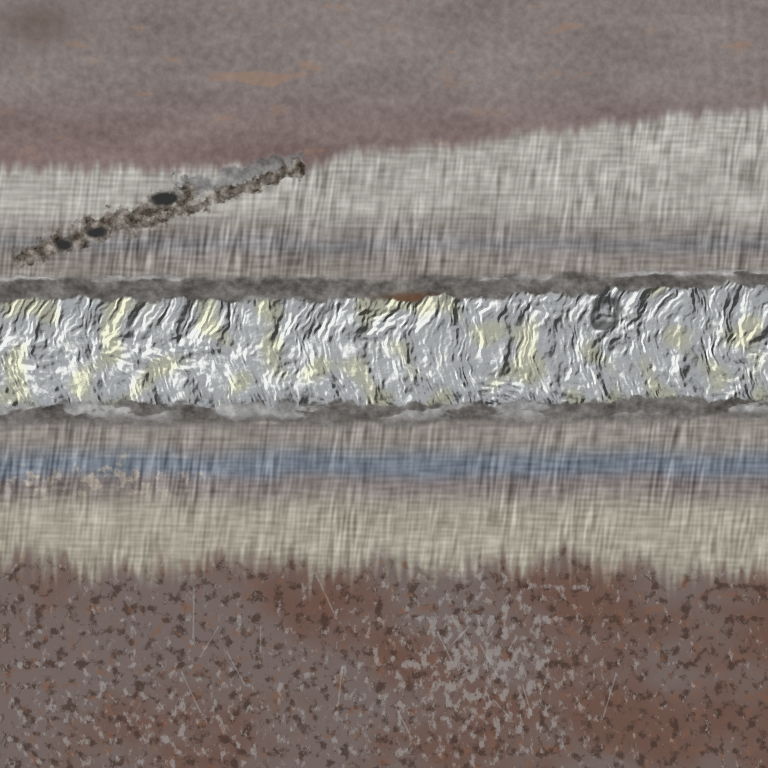
This texture is drawn by a three.js fragment shader. Its source:

```glsl
// Weld bead joining two steel plates: rusty plates, brushed heat-tinted bands,
// a diagonal scar, and a rippled bright bead lit from a height field.
// Layers are blended with gradient noise and soft masks.
varying vec2 vUv;

float hash(vec2 c) { return fract(sin(dot(c, vec2(127.1, 311.7))) * 43758.5); }

float corner(vec2 cell, vec2 f, vec2 o) {
  float a = 6.2832 * hash(cell + o);
  return dot(vec2(cos(a), sin(a)), f - o);
}

// Gradient noise, about -0.7 to 0.7
float noise(vec2 p) {
  vec2 c = floor(p), f = fract(p), u = f * f * (3.0 - 2.0 * f);
  return mix(mix(corner(c, f, vec2(0, 0)), corner(c, f, vec2(1, 0)), u.x),
             mix(corner(c, f, vec2(0, 1)), corner(c, f, vec2(1, 1)), u.x), u.y);
}

float fbm(vec2 p) {
  float sum = 0.0, amp = 0.7;
  for (int i = 0; i < 4; i++) {
    sum += amp * noise(p);
    p = mat2(1.6, 1.2, -1.2, 1.6) * p + 3.7;
    amp *= 0.55;
  }
  return sum;
}

float segment(vec2 p, vec2 a, vec2 b) {
  vec2 d = b - a;
  return length(p - a - d * clamp(dot(p - a, d) / dot(d, d), 0.0, 1.0));
}

float ramp(float lo, float hi, float x) { return smoothstep(lo, hi, x); }

float band(float y, float lo, float hi, float soft) {
  return ramp(lo - soft, lo + soft, y) * ramp(hi + soft, hi - soft, y);
}

float blob(vec2 p, vec2 centre, vec2 radius) {
  vec2 d = (p - centre) / radius;
  return exp(-dot(d, d));
}

// Short slanted grinding marks, crossed by faint level hairlines
float brushed(vec2 p) {
  float x = p.x - 0.12 * p.y;
  float marks = noise(vec2(x * 230.0, p.y * 28.0)) + 0.6 * noise(vec2(x * 110.0, p.y * 20.0));
  return marks * (0.8 + noise(p * 14.0)) + 0.5 * noise(p * vec2(25, 230)) + 0.3 * fbm(p * 90.0);
}

vec3 upperRust(vec2 p) {
  vec3 c = mix(vec3(0.51, 0.475, 0.465), vec3(0.49, 0.425, 0.415), ramp(0.92, 0.8, p.y));
  c += 0.07 * fbm(p * vec2(7, 22)) + 0.08 * fbm(p * 95.0);
  float stain = fbm(p * vec2(16, 45)) + 0.35 * blob(p, vec2(0.34, 0.9), vec2(0.09, 0.012));
  c = mix(c, vec3(0.62, 0.49, 0.41), 0.5 * ramp(0.2, 0.55, stain));
  return mix(c, vec3(0.36, 0.3, 0.27), 0.5 * blob(p, vec2(0.05, 0.97), vec2(0.06, 0.03)));
}

vec3 lowerRust(vec2 p) {
  float broad = fbm(p * vec2(6, 9)) + 0.5 * (p.x - 0.6);
  vec3 c = mix(vec3(0.45, 0.4, 0.385), vec3(0.42, 0.325, 0.29), ramp(-0.3, 0.4, broad));
  c = mix(c, vec3(0.27, 0.21, 0.185), 0.75 * ramp(0.0, 0.4, fbm(p * 70.0)));
  c = mix(c, vec3(0.5, 0.35, 0.27), 0.5 * ramp(0.15, 0.45, fbm(p * 60.0 + 8.0)));
  float worn = 0.35 * blob(p, vec2(0.63, 0.13), vec2(0.15, 0.12))
             + 0.2 * blob(p, vec2(0.2, 0.06), vec2(0.25, 0.1));
  c = mix(c, vec3(0.6, 0.58, 0.57), 0.75 * ramp(0.2, 0.6, worn + fbm(p * vec2(95, 70))));
  // Scattered steep scratches
  for (int i = 0; i < 14; i++) {
    vec2 k = vec2(float(i), 3.0), a = vec2(0.2 + 0.6 * hash(k), 0.22 * hash(k + 1.7));
    vec2 dir = 0.05 * vec2(hash(k + 4.1) - 0.5, 0.3 + hash(k + 6.3));
    float line = ramp(0.002, 0.0, segment(p, a, a + dir) + 0.001 * noise(p * 120.0));
    c = mix(c, vec3(0.65), 0.4 * line);
  }
  return c;
}

vec3 upperGround(vec2 p) {
  float y = p.y + 0.012 * fbm(p * vec2(8, 20));
  vec3 c = mix(vec3(0.66, 0.65, 0.625), vec3(0.55, 0.525, 0.505), ramp(0.735, 0.695, y));
  c = mix(c, vec3(0.47, 0.475, 0.49), 0.7 * band(y, 0.672, 0.692, 0.012));
  return c + 0.19 * brushed(p) + 0.08 * fbm(p * vec2(12, 20));
}

vec3 lowerGround(vec2 p) {
  float y = p.y + 0.012 * fbm(p * vec2(9, 12));
  vec3 c = mix(vec3(0.64, 0.62, 0.565), vec3(0.5, 0.465, 0.46), ramp(0.325, 0.378, y));
  c = mix(c, vec3(0.44, 0.475, 0.52), ramp(0.368, 0.394, y));
  c = mix(c, vec3(0.56, 0.535, 0.515), ramp(0.394, 0.428, y));
  float flake = fbm(p * 60.0) * blob(p, vec2(0.13, 0.375), vec2(0.16, 0.03));
  c = mix(c, vec3(0.67, 0.63, 0.58), 0.7 * ramp(0.02, 0.2, flake));
  return c + 0.19 * brushed(p + 0.3);
}

vec3 addScar(vec3 c, vec2 p) {
  float rough = fbm(p * 55.0), jag = 0.022 * rough;
  float wedge = segment(p, vec2(0.24, 0.755), vec2(0.385, 0.785)) + jag;
  float trail = min(segment(p, vec2(0.03, 0.665), vec2(0.24, 0.745)) - 0.005,
                    segment(p, vec2(0.17, 0.7), vec2(0.39, 0.782))) + jag;
  c = mix(c, vec3(0.5) + 0.4 * rough, 0.8 * ramp(0.018, 0.01, wedge));
  c = mix(c, vec3(0.41, 0.38, 0.35) + 0.5 * fbm(p * 85.0), 0.9 * ramp(0.012, 0.004, trail));
  float pits = blob(p, vec2(0.215, 0.742), vec2(0.022, 0.01))
             + blob(p, vec2(0.128, 0.697), vec2(0.016, 0.009))
             + blob(p, vec2(0.083, 0.681), vec2(0.016, 0.007));
  return mix(c, vec3(0.2), ramp(0.3, 0.8, pits + 0.6 * rough));
}

// Overlapping crescents with wrinkles that follow them
float beadHeight(vec2 p) {
  float v = (p.y - 0.545) / 0.07, warp = fbm(p * 17.0);
  float s = (p.x + 0.022 * warp - 0.018 * v * v + 0.008 * v) / 0.06, f = fract(s);
  vec2 w = vec2(s, v + 0.8 * noise(p * 13.0));
  return 0.3 * ramp(0.0, 0.75, f) * ramp(1.0, 0.78, f) + 0.6 * noise(w * vec2(2.3, 1.9))
       + 0.3 * noise(w * vec2(5, 3.2) + 3.0) + 0.2 * noise(w * vec2(11, 6)) + 0.1 * fbm(p * 80.0);
}

vec3 beadColor(vec2 p) {
  float e = 0.0016, h = beadHeight(p);
  vec2 slope = vec2(beadHeight(p + vec2(e, 0)), beadHeight(p + vec2(0, e))) - h;
  float light = 0.55 + 0.0072 * dot(slope / e, vec2(0.8, -0.65)) + 0.25 * h;
  light += 0.12 * band(p.y, 0.49, 0.56, 0.025) * ramp(0.8, 0.2, p.x);
  light -= 0.12 * ramp(0.59, 0.63, p.y) + 0.15 * ramp(0.495, 0.475, p.y);
  vec3 c = mix(vec3(0.25), vec3(0.63, 0.64, 0.65), ramp(0.05, 0.58, light));
  c = mix(c, vec3(0.94, 0.95, 0.94), ramp(0.6, 1.0, light));
  c *= mix(vec3(1), vec3(1.02, 1.01, 0.9), ramp(0.0, 0.4, noise(p * 24.0)));
  float ring = abs(length(p - vec2(0.79, 0.592)) - 0.016 - 0.012 * noise(p * 60.0));
  return mix(c, vec3(0.22), 0.7 * ramp(0.008, 0.002, ring));
}

void main() {
  vec2 p = vUv;
  // Plates and ground bands
  float fringe = noise(p * vec2(130, 16)) + noise(p * vec2(28, 9));
  float edge = 0.78 + 0.02 * ramp(0.38, 0.48, p.x) + 0.055 * ramp(0.4, 1.0, p.x) + 0.012 * fringe;
  vec3 c = mix(lowerRust(p), lowerGround(p), ramp(0.24, 0.284, p.y - 0.03 * fringe));
  c = mix(c, upperGround(p), step(0.545, p.y));
  c = addScar(mix(c, upperRust(p), ramp(-0.011, 0.011, p.y - edge)), p);

  // Dark crust along both toes, with pale spatter
  float rough = fbm(p * vec2(22, 45)), right = ramp(0.5, 1.0, p.x), y = p.y - 0.008 * right;
  vec3 crust = vec3(0.39, 0.38, 0.37) + 0.25 * rough + 0.15 * fbm(p * 110.0);
  c = mix(c, crust, 0.9 * band(y + 0.014 * rough, 0.447, 0.637, 0.007));
  float flecks = ramp(-0.05, 0.1, noise(p * vec2(10, 24)) + 0.5 * rough);
  float pale = max(band(y, 0.456, 0.476, 0.006), band(y + 0.008 * rough, 0.635, 0.64, 0.002));
  c = mix(c, vec3(0.64) + 0.3 * fbm(p * 65.0), 0.8 * pale * flecks);
  c = mix(c, vec3(0.4, 0.25, 0.15), 0.7 * blob(p, vec2(0.535, 0.612), vec2(0.035, 0.007)));

  // Bead
  float bead = band(y + 0.016 * fbm(p * 32.0), 0.474, 0.61 + 0.01 * right, 0.003);
  gl_FragColor = vec4(clamp(mix(c, beadColor(p), bead), 0.0, 1.0), 1.0);
}
```
